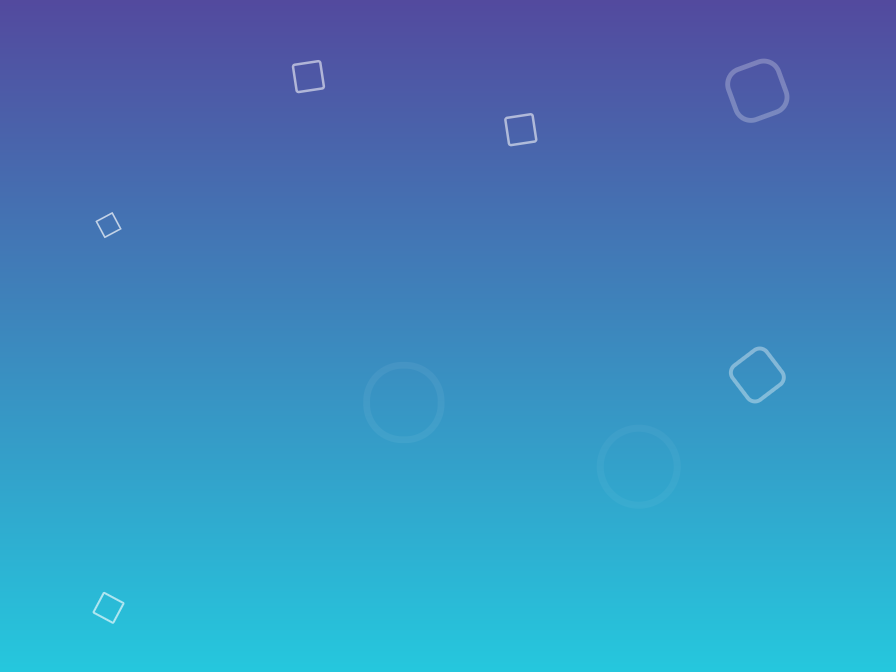
This background is drawn by a Shadertoy shader. Its source:

```glsl
const vec3 TOP_VIOLET = vec3(0.325, 0.288, 0.620);
const vec3 BOTTOM_CYAN = vec3(0.145, 0.782, 0.868);
const int BUBBLE_COUNT = 8;

// Each bubble: centre x, centre y, rotation, age (0 = small square, 1 = large ring)
const vec4 BUBBLES[BUBBLE_COUNT] = vec4[](
    vec4(0.459, 0.886, 0.15, 0.23),
    vec4(0.775, 0.807, 0.15, 0.23),
    vec4(1.127, 0.865, 0.35, 0.63),
    vec4(0.1615, 0.665, 0.49, 0.08),
    vec4(1.127, 0.442, 0.65, 0.47),
    vec4(0.601, 0.401, 0.0, 0.96),
    vec4(0.9505, 0.3055, 0.0, 1.0),
    vec4(0.1615, 0.0955, -0.49, 0.15)
);

vec2 rotate(vec2 p, float angle) {
    float c = cos(angle), s = sin(angle);
    return vec2(c * p.x + s * p.y, c * p.y - s * p.x);
}

float roundedSquare(vec2 p, float halfSize, float radius) {
    vec2 q = abs(p) - (halfSize - radius);
    return length(max(q, 0.0)) + min(max(q.x, q.y), 0.0) - radius;
}

// Coverage of a stroke lying just inside the shape's edge
float innerStroke(float dist, float width, float pixel) {
    float edge = abs(dist + 0.5 * width) - 0.5 * width;
    return clamp(0.5 - edge / pixel, 0.0, 1.0);
}

// Corners soften, strokes widen and opacity fades with age
float bubbleOpacity(vec2 p, float age, float pixel) {
    float halfSize = mix(0.0104, 0.0625, age);
    float dist = roundedSquare(p, halfSize, halfSize * age);
    float fade = 0.04 + 0.71 * pow(1.0 - age, 1.2);
    return fade * innerStroke(dist, halfSize / 6.0, pixel);
}

void mainImage(out vec4 fragColor, in vec2 fragCoord) {
    float pixel = 1.0 / iResolution.y;
    vec2 uv = fragCoord * pixel;

    // Vertical background gradient
    vec3 color = mix(BOTTOM_CYAN, TOP_VIOLET, uv.y);

    // Translucent white outlines
    for (int i = 0; i < BUBBLE_COUNT; i++) {
        vec4 bubble = BUBBLES[i];
        vec2 p = rotate(uv - bubble.xy, bubble.z);
        color = mix(color, vec3(1.0), bubbleOpacity(p, bubble.w, pixel));
    }

    fragColor = vec4(color, 1.0);
}
```
